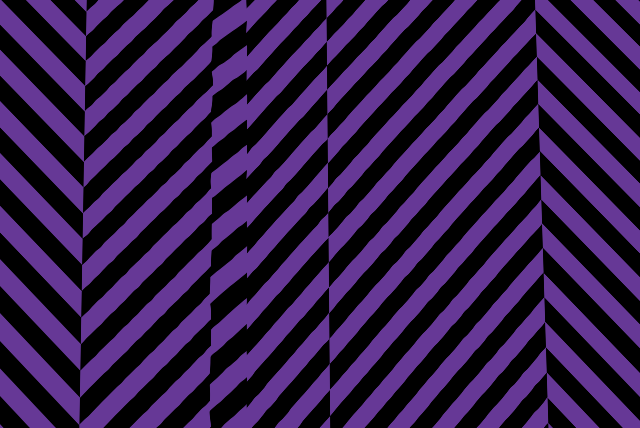
A Shadertoy shader for this pattern:

```glsl
#define INK vec3(0.40, 0.22, 0.59)
#define PAPER vec3(0.0)
#define PANELS 6
#define DUTY 0.5          // coloured share of each stripe period
#define BOW 0.42          // extra phase at mid height, stretches the stripes downwards
#define DENSITY 12.0      // stripes per canvas height, across the stripes
#define TORN 0.0045       // wander of the torn seam, in canvas widths
#define CHIPPED 0.0016    // wander of the chipped seam
#define ROUGHNESS 0.02    // waver of the stripe edges, in periods

// Seam positions across the canvas: x at the bottom, x at the top
const vec2 SEAMS[7] = vec2[7](
    vec2(-0.01, -0.01), vec2(0.124, 0.1355), vec2(0.328, 0.332),
    vec2(0.3855, 0.3855), vec2(0.516, 0.510), vec2(0.857, 0.836),
    vec2(1.01, 1.01));

// Stripe phase at the panel corners: left top, left bottom, right top, right bottom
const vec4 PHASES[PANELS] = vec4[PANELS](
    vec4(0.15, 8.20, -1.74, 6.56), vec4(-1.24, 7.06, 1.28, 9.50),
    vec4(-3.43, 4.81, -2.93, 5.45), vec4(-3.18, 5.39, -1.38, 7.23),
    vec4(-0.88, 7.73, 3.79, 12.60), vec4(4.29, 13.10, 1.81, 11.00));

float hash(float n) {
    return fract(sin(n * 127.1) * 43758.5453);
}

float noise(float x) {
    float i = floor(x);
    return mix(hash(i), hash(i + 1.0), smoothstep(0.0, 1.0, x - i));
}

// Straight seam, with wear on the two damaged ones
float seamX(int i, float y) {
    float wear = i == 2 ? TORN : i == 3 ? CHIPPED : 0.0;
    float wander = noise(y * 26.0 + float(i) * 17.0) - 0.5;
    return mix(SEAMS[i].x, SEAMS[i].y, y) + wear * wander;
}

// Phase blended between the corners of one panel
float stripePhase(int i, vec2 uv) {
    float left = mix(SEAMS[i].x, SEAMS[i].y, uv.y);
    float right = mix(SEAMS[i + 1].x, SEAMS[i + 1].y, uv.y);
    float across = (uv.x - left) / (right - left);
    vec2 sides = mix(PHASES[i].yw, PHASES[i].xz, uv.y);
    float waver = noise(uv.x * 70.0 + uv.y * 45.0 + float(i) * 31.0) - 0.5;
    return mix(sides.x, sides.y, across) + BOW * uv.y * (1.0 - uv.y) + ROUGHNESS * waver;
}

// Antialiased stripe coverage
float stripe(float phase) {
    float halfPixel = 0.5 * DENSITY / iResolution.y;
    float d = abs(fract(phase - 0.5 * DUTY + 0.5) - 0.5) - 0.5 * DUTY;
    return 1.0 - smoothstep(-halfPixel, halfPixel, d);
}

void mainImage(out vec4 fragColor, in vec2 fragCoord) {
    vec2 uv = fragCoord / iResolution.xy;
    float halfPixel = 0.5 / iResolution.x;

    // Lay the panels from left to right, each covering the one before
    float ink = 0.0;
    for (int i = 0; i < PANELS; i++) {
        float seam = seamX(i, uv.y);
        float cover = smoothstep(-halfPixel, halfPixel, uv.x - seam);
        ink = mix(ink, stripe(stripePhase(i, uv)), cover);
    }
    fragColor = vec4(mix(PAPER, INK, ink), 1.0);
}
```
